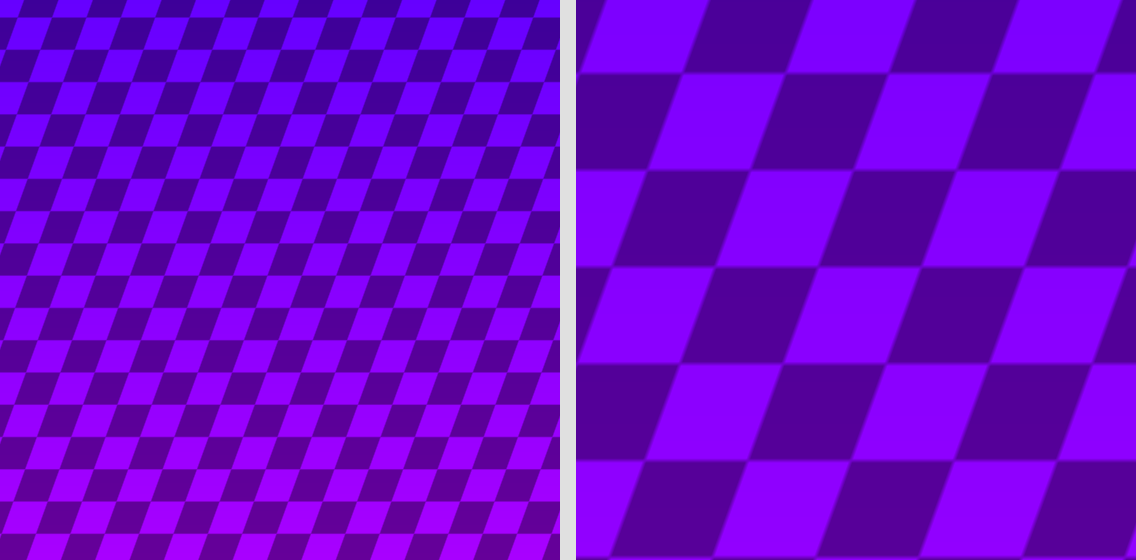
Left: the whole. Right: its middle third, enlarged.
Write a WebGL 2 fragment shader that draws this pattern.

```glsl
#version 300 es
precision highp float;
// Slanted checkerboard of violet and dark parallelograms, sheared by 20 degrees.
// Two soft square waves are multiplied to give the checks, which shade
// a vertical gradient running from blue-violet at the top to purple below.

uniform vec2 u_resolution;
out vec4 fragColor;

// Square wave of period 2: +1 on (0,1), -1 on (1,2), with softened steps.
float softSquare(float t, float halfEdge) {
    float triangle = abs(mod(t - 0.5, 2.0) - 1.0) - 0.5;
    return clamp(triangle / halfEdge, -1.0, 1.0);
}

void main() {
    vec2 uv = gl_FragCoord.xy / u_resolution;
    float depth = 1.0 - uv.y; // distance down from the top

    // Sheared cell coordinates
    vec2 cellSize = vec2(0.06137, 0.05762);
    vec2 sheared = vec2(uv.x + depth * tan(radians(20.0)), depth);
    vec2 cell = (sheared - vec2(0.043, 0.0313)) / cellSize;

    // Edge softness, never thinner than a pixel
    float edge = max(0.0014, 0.6 / min(u_resolution.x, u_resolution.y));
    vec2 halfEdge = edge / cellSize;
    float checker = softSquare(cell.x, halfEdge.x) * softSquare(cell.y, halfEdge.y);

    // Vertical gradient, dimmed on the dark checks
    vec3 violet = mix(vec3(0.4, 0.0, 1.0), vec3(0.66, 0.0, 1.0), depth);
    float brightness = mix(0.6, 1.0, 0.5 + 0.5 * checker);
    fragColor = vec4(violet * brightness, 1.0);
}
```
